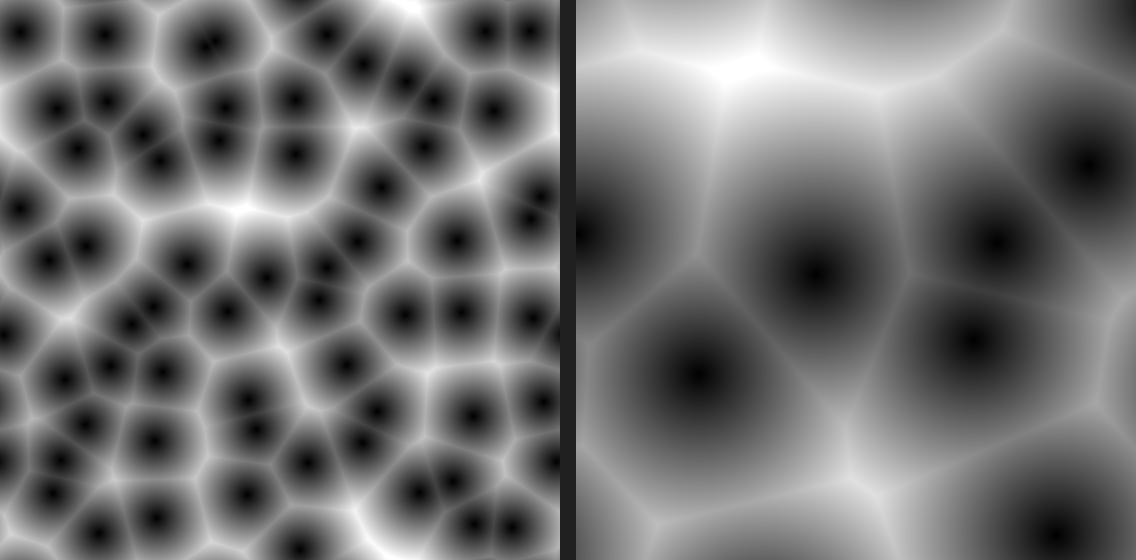
Left, the full canvas; right, a detail of the centre.
Reproduce this texture procedurally as a three.js fragment shader.

```glsl
// Tiling grey cellular noise: dark round cores that brighten up to pale cell ridges.
#define CELLS 8.0        // grid cells across the tile, a whole number
#define JITTER 1.0       // 0 = regular grid, 1 = points anywhere in their cell
#define GAIN 1.0         // brightness per cell width of distance
#define CORE_SHADE 0.0   // grey at the points
#define SEED 17.0        // picks another arrangement

varying vec2 vUv;

// Sine-free hash: two random values in 0..1 per cell
vec2 hash22(vec2 p) {
  vec3 q = fract(vec3(p.xyx) * vec3(0.1031, 0.1030, 0.0973));
  q += dot(q, q.yzx + 33.33);
  return fract((q.xx + q.yz) * q.zy);
}

// Feature point inside a cell; the cell index wraps so the tile repeats
vec2 featurePoint(vec2 cell) {
  vec2 wrapped = mod(cell, CELLS);
  return cell + 0.5 + JITTER * (hash22(wrapped + SEED) - 0.5);
}

// Distance to the nearest feature point, in cell widths
float nearestDistance(vec2 p) {
  vec2 home = floor(p);
  float nearestSq = 8.0;
  // Two rings of neighbours keep the distance exact in wide gaps
  for (int y = -2; y <= 2; y++) {
    for (int x = -2; x <= 2; x++) {
      vec2 toPoint = featurePoint(home + vec2(float(x), float(y))) - p;
      nearestSq = min(nearestSq, dot(toPoint, toPoint));
    }
  }
  return sqrt(nearestSq);
}

void main() {
  float dist = nearestDistance(vUv * CELLS);
  float shade = clamp(CORE_SHADE + GAIN * dist, 0.0, 1.0);
  gl_FragColor = vec4(vec3(shade), 1.0);
}
```
